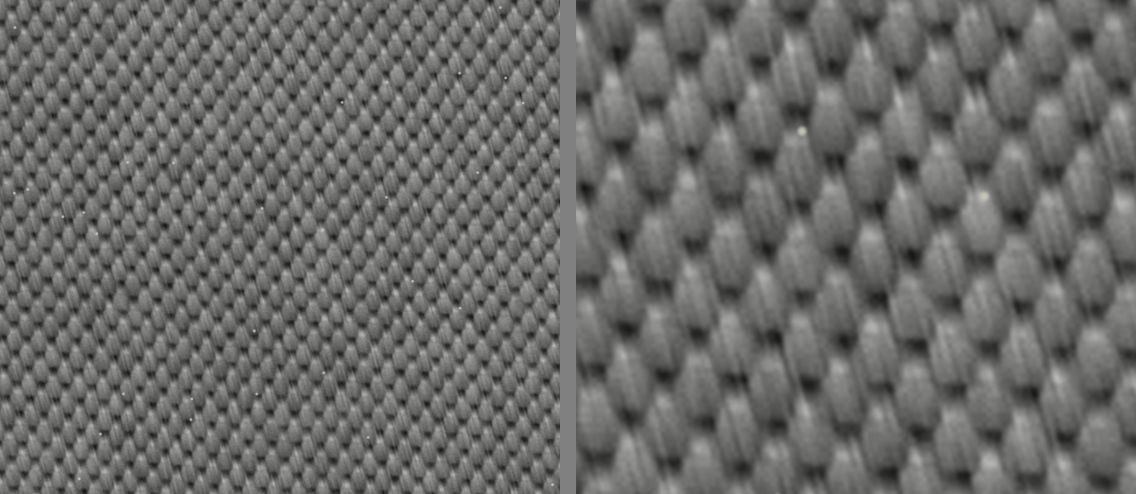
Left, the full canvas; right, a detail of the centre.
Reproduce this texture procedurally as a Shadertoy shader.

```glsl
// Grey plain-woven nylon: rounded yarn nubs on a staggered lattice, each with
// a bright strand above it and a shadow below. The lattice is slightly sheared
// and wavy; hashes vary the nubs, fine filaments, grain and stray lint specks.

const vec2  PERIOD       = vec2(0.0485, 0.0610); // lattice cell, in canvas heights
const vec2  SHEAR        = vec2(0.050, 0.050);   // column lean, row slope
const vec2  NUB_HALF     = vec2(0.290, 0.255);   // nub half size, in cells
const float NUB_ROUND    = 0.17;
const float NUB_SOFT     = 0.075;
const float WAVE         = 0.16;                 // lattice wobble, in cells
const float NUB_JITTER   = 0.05;
const float NUB_VARIATION = 0.07;
const float FILAMENTS    = 11.0;                 // strands per cell
const float FILAMENT_AMP = 0.17;
const float GRAIN_AMP    = 0.05;
const float SPECK_CELLS  = 22.0;
const float SPECK_SHARE  = 0.045;
const float GROUND       = 0.42;
const float GLOW         = 0.23;
const float SHADOW       = 0.25;
const vec3  TINT         = vec3(1.0, 1.0, 0.99);
const vec3  SPECK_COLOR  = vec3(0.82, 0.81, 0.74);

float hash(vec2 p) {
    vec3 q = fract(vec3(p.xyx) * 0.1031);
    q += dot(q, q.yzx + 33.33);
    return fract((q.x + q.y) * q.z);
}

float noise(vec2 p) {
    vec2 i = floor(p), f = fract(p);
    f = f * f * (3.0 - 2.0 * f);
    return mix(mix(hash(i), hash(i + vec2(1, 0)), f.x),
               mix(hash(i + vec2(0, 1)), hash(i + vec2(1, 1)), f.x), f.y);
}

// Signed distance to a rounded box
float roundBox(vec2 p, vec2 halfSize, float r) {
    vec2 q = abs(p) - halfSize + r;
    return length(max(q, 0.0)) + min(max(q.x, q.y), 0.0) - r;
}

// Soft blob repeated once per cell
float blob(vec2 p, vec2 size) {
    vec2 q = (fract(p + 0.5) - 0.5) / size;
    return exp(-dot(q, q));
}

// Canvas position to lattice position
vec2 weaveSpace(vec2 uv) {
    vec2 g = (uv + SHEAR * uv.yx) / PERIOD;
    return g + WAVE * (vec2(noise(uv * 4.0), noise(uv * 4.0 + 37.0)) - 0.5);
}

float weave(vec2 g, float flatten) {
    // Filaments lean from upper left to lower right
    vec2 strand = vec2((g.x + 0.28 * g.y) * FILAMENTS, g.y * 2.2);
    float filament = noise(strand + 50.0) - 0.5;

    // Strands and shadows in the gaps
    float shade = GROUND;
    for (int k = 0; k < 2; k++) {
        vec2 p = g - 0.5 * float(k);
        shade += GLOW * blob(p - vec2(-0.05, 0.34), vec2(0.19, 0.12));
        shade -= SHADOW * blob(p - vec2(0.05, -0.33), vec2(0.25, 0.14));
    }
    shade += filament * FILAMENT_AMP;

    // Nubs on the two interleaved lattices
    for (int k = 0; k < 2; k++) {
        vec2 p = g - 0.5 * float(k);
        vec2 id = floor(p + 0.5) + 100.0 + 211.0 * float(k);
        vec2 jitter = vec2(hash(id), hash(id + 17.0)) - 0.5;
        vec2 d = p - floor(p + 0.5) - NUB_JITTER * jitter;
        d.x += 0.10 * d.y;
        vec2 size = NUB_HALF + vec2(0.05, -0.015) * flatten;
        float mask = smoothstep(NUB_SOFT, -NUB_SOFT, roundBox(d, size, NUB_ROUND));
        float body = 0.465 + 0.38 * d.y - 0.12 * d.x - 0.55 * d.x * d.x;
        body += NUB_VARIATION * (hash(id + 5.0) - 0.5);
        body += FILAMENT_AMP * 0.7 * filament;
        shade = mix(shade, body, mask);
    }
    return shade;
}

// Sparse bright lint, one candidate per coarse cell
float specks(vec2 uv) {
    vec2 p = uv * SPECK_CELLS, id = floor(p);
    vec2 center = 0.2 + 0.6 * vec2(hash(id + 3.0), hash(id + 71.0));
    float present = step(hash(id + 9.0), SPECK_SHARE);
    return present * smoothstep(0.10, 0.02, length(fract(p) - center));
}

void mainImage(out vec4 fragColor, in vec2 fragCoord) {
    vec2 uv = fragCoord / iResolution.y;
    float aspect = iResolution.x / iResolution.y;

    // Weave looks flatter toward the upper right
    float flatten = smoothstep(0.7, 1.9, uv.x / aspect + uv.y);

    // Supersample for smooth edges
    float shade = 0.0;
    for (int s = 0; s < 4; s++) {
        vec2 offset = vec2(float(s & 1), float(s >> 1)) * 0.5 - 0.25;
        shade += 0.25 * weave(weaveSpace(uv + offset / iResolution.y), flatten);
    }

    // Uneven light and fine grain
    shade *= 0.98 + 0.08 * (noise(uv * 2.5 + 8.0) - 0.5) + 0.04 * (uv.y - 0.5);
    shade += GRAIN_AMP * (noise(uv * 300.0) - 0.5);

    vec3 color = mix(shade * TINT, SPECK_COLOR, 0.8 * specks(uv));
    fragColor = vec4(clamp(color, 0.0, 1.0), 1.0);
}
```
